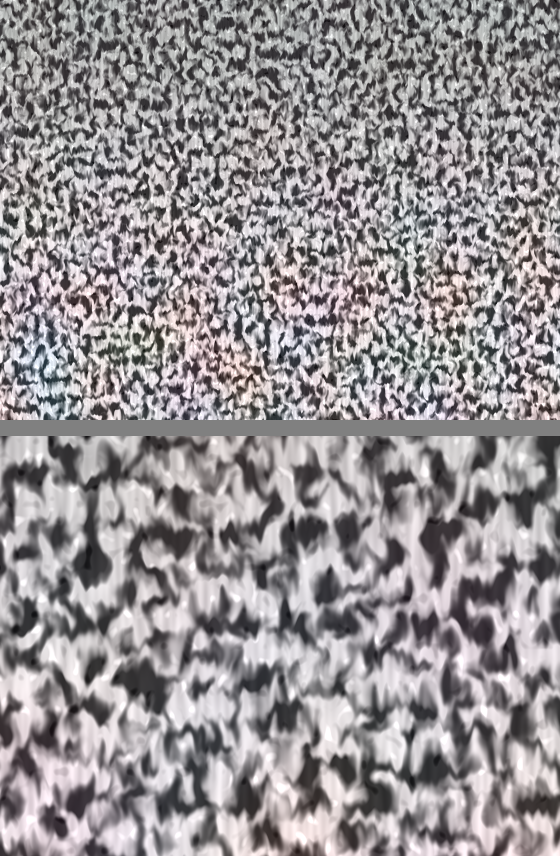
Top, the full canvas; bottom, a detail of the centre.
This texture is drawn by a Shadertoy shader. Its source:

```glsl
const float TAU = 6.2831853;
const vec3 SHADOW = vec3(0.205, 0.195, 0.205);
const vec3 LIGHT_TOP = vec3(0.74, 0.75, 0.745);
const vec3 LIGHT_BOTTOM = vec3(0.93, 0.895, 0.91);

vec2 gradientAt(vec2 cell) {
    vec3 q = fract(vec3(cell.xyx) * vec3(0.1031, 0.1030, 0.0973));
    q += dot(q, q.yzx + 33.33);
    float angle = TAU * fract((q.x + q.y) * q.z);
    return vec2(cos(angle), sin(angle));
}

float gradientNoise(vec2 p) {
    vec2 cell = floor(p);
    vec2 f = p - cell;
    vec2 u = f * f * f * (f * (f * 6.0 - 15.0) + 10.0);
    vec2 e = vec2(0.0, 1.0);
    float a = dot(gradientAt(cell), f);
    float b = dot(gradientAt(cell + e.yx), f - e.yx);
    float c = dot(gradientAt(cell + e.xy), f - e.xy);
    float d = dot(gradientAt(cell + e.yy), f - e.yy);
    return mix(mix(a, b, u.x), mix(c, d, u.x), u.y);
}

vec2 noisePair(vec2 p) {
    return vec2(gradientNoise(p), gradientNoise(p + vec2(71.3, 38.7)));
}

// Thin upright scan marks, narrow in x and long in y
float streaks(vec2 p, float density) {
    return gradientNoise(p * vec2(density, density * 0.13) + 15.2);
}

// Short, slightly upright, twisted blobs
float grain(vec2 p, float scale) {
    vec2 bend = noisePair(p * scale * 0.8) * 0.65 / scale;
    bend.y += streaks(p, scale * 3.2) * 0.45 / scale;
    vec2 q = (p + bend) * scale;
    float broad = gradientNoise(q * vec2(1.12, 0.82) + 9.4);
    float small = gradientNoise(q * vec2(2.1, 1.7) + 52.6);
    return broad + 0.32 * small;
}

// Faint drifting colour, strongest near the bottom
vec3 colourCast(vec2 p, float strength) {
    vec2 drift = noisePair(p * 6.0 + 4.7);
    return strength * (drift.x * vec3(1.0, -0.5, -0.3)
                     + drift.y * vec3(0.4, 0.1, -0.8));
}

void mainImage(out vec4 fragColor, in vec2 fragCoord) {
    vec2 p = fragCoord / iResolution.y;

    // Dark grains on a pale ground
    float field = grain(p, 52.0) + 0.10 * streaks(p + 3.1, 165.0);
    float tone = smoothstep(-0.36, 0.25, field);
    vec3 light = mix(LIGHT_BOTTOM, LIGHT_TOP, smoothstep(0.3, 1.0, p.y));
    vec3 colour = mix(SHADOW, light, tone);

    // Pale streaks and small bright flecks
    float fleck = gradientNoise(p * vec2(105.0, 80.0) + 27.5);
    colour += 0.17 * streaks(p, 170.0) * (0.35 + 0.65 * tone);
    colour += 0.17 * smoothstep(0.22, 0.5, fleck) * tone;
    colour -= 0.12 * smoothstep(0.25, 0.5, -fleck);

    colour += colourCast(p, mix(0.09, 0.015, smoothstep(0.1, 0.8, p.y)));
    fragColor = vec4(clamp(colour, 0.0, 1.0), 1.0);
}
```
